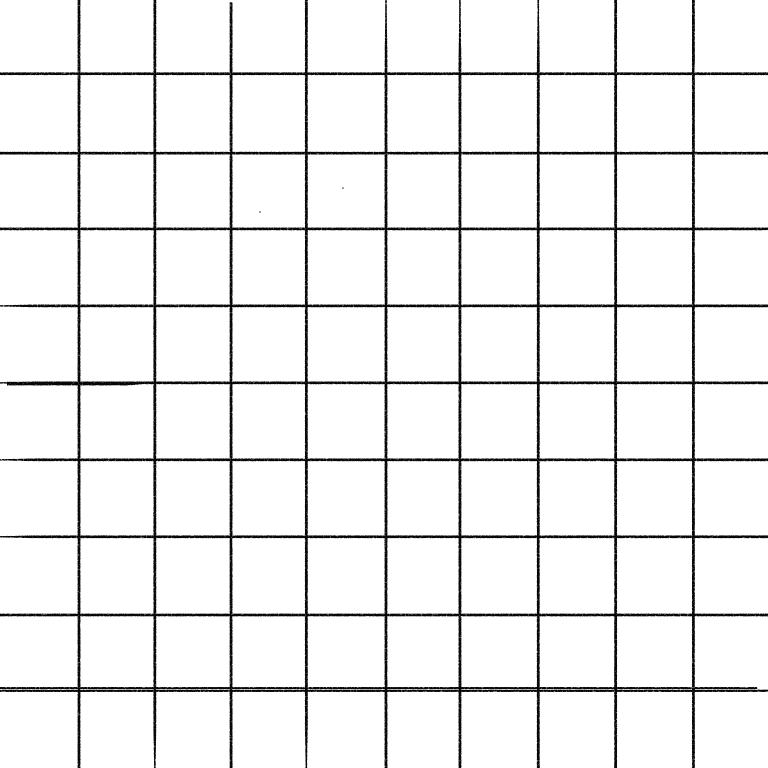
A Shadertoy shader for this pattern:

```glsl
// A hand-ruled ink grid: nine strokes across and nine down on white paper.
// Each stroke is a distance band, nudged off its even spacing, thinned at some
// ends and roughened by cellular grain; one row is doubled, one is overdrawn.

#define CELLS 10.0          // squares across and down
#define HALF_WIDTH 0.00178  // half the width of a stroke
#define DOUBLE_GAP 0.0017   // offset of each stroke in the doubled row
#define ROUGHNESS 0.0005    // raggedness of the stroke edges
#define GRAIN 0.30          // pale speckle inside the ink
#define GRAIN_SCALE 430.0   // grains across the canvas
#define TAPER 0.45          // width lost at a thinned end
#define INK vec3(0.025)
#define PAPER vec3(1.0)

const float PI = 3.14159265;

vec2 hash2(vec2 p) {
    vec3 q = fract(vec3(p.xyx) * vec3(0.1031, 0.1030, 0.0973));
    q += dot(q, q.yzx + 33.33);
    return fract((q.xx + q.yz) * q.zy);
}

// Distance to the nearest scattered grain centre
float cellular(vec2 p) {
    vec2 cell = floor(p), f = p - cell;
    float nearest = 2.0;
    for (int y = -1; y <= 1; y++)
        for (int x = -1; x <= 1; x++) {
            vec2 o = vec2(x, y);
            nearest = min(nearest, length(o + hash2(cell + o) - f));
        }
    return nearest;
}

float band(float across, float halfWidth, float px) {
    return clamp((halfWidth - abs(across)) / px + 0.5, 0.0, 1.0);
}

// Ruling errors: columns bow outward with a slip at the middle
float columnX(float i) {
    float d = i - 5.0;
    return i / CELLS + 0.00018 * d * d + 0.0026 * cos(PI * d) * exp(-0.7 * d * d);
}

// Rows creep upward, with alternating slips near the outer ones
float rowY(float j) {
    float d = j - 5.0;
    return j / CELLS + 0.0004 + 0.00022 * j
         + 0.0016 * cos(PI * d) * smoothstep(2.0, 3.0, abs(d));
}

float columnInk(vec2 p, float rough, float px) {
    float i = clamp(round(p.x * CELLS), 1.0, CELLS - 1.0);
    float thinTop = step(abs(i - 6.0), 1.5) * smoothstep(0.91, 0.99, p.y);
    float thinFoot = step(abs(i - 3.0), 1.5) * (1.0 - mod(i, 2.0))
                   * (1.0 - smoothstep(0.0, 0.06, p.y));
    float w = HALF_WIDTH * (1.0 - TAPER * max(thinTop, thinFoot)) + rough;
    float lateStart = i == 3.0 ? band(p.y, 0.997, px) : 1.0;
    return band(p.x - columnX(i), w, px) * lateStart;
}

float rowInk(vec2 p, float rough, float px) {
    float j = clamp(round(p.y * CELLS), 1.0, CELLS - 1.0);
    float d = p.y - rowY(j);
    float thinLeft = step(abs(j - 4.5), 2.0) * (1.0 - smoothstep(0.0, 0.05, p.x));
    float w = HALF_WIDTH * (0.95 - TAPER * thinLeft) + rough;

    // Doubled row: the upper stroke stops short of the right edge
    if (j == 1.0) {
        float lower = band(d + DOUBLE_GAP, 0.8 * HALF_WIDTH + rough, px);
        float upper = band(d - DOUBLE_GAP, 0.8 * HALF_WIDTH + rough, px);
        return max(lower, upper * band(p.x, 0.986, px));
    }

    float ink = band(d, w, px);
    // Overdrawn row: a short heavy stroke that tapers to the right
    if (j == 5.0) {
        float heavy = 0.0023 * (1.0 - smoothstep(0.16, 0.2, p.x)) + rough;
        ink = max(ink, band(d + 0.001, heavy, px) * step(0.009, p.x));
    }
    return ink;
}

// Two stray drops of ink
float specks(vec2 p, float px) {
    float ink = 0.0;
    for (int k = 0; k < 2; k++) {
        vec2 centre = vec2(0.3385, 0.724) + float(k) * vec2(0.108, 0.031);
        ink = max(ink, band(length(p - centre), 0.001, px));
    }
    return ink;
}

void mainImage(out vec4 fragColor, in vec2 fragCoord) {
    vec2 p = fragCoord / iResolution.xy;
    float px = 1.0 / min(iResolution.x, iResolution.y);

    float grain = cellular(p * GRAIN_SCALE);
    float rough = ROUGHNESS * (0.45 - grain);
    float ink = max(columnInk(p, rough, px), rowInk(p, rough, px));
    ink *= 1.0 - GRAIN * smoothstep(0.5, 0.95, grain);
    ink = max(ink, 0.7 * specks(p, px));

    fragColor = vec4(mix(PAPER, INK, ink), 1.0);
}
```
